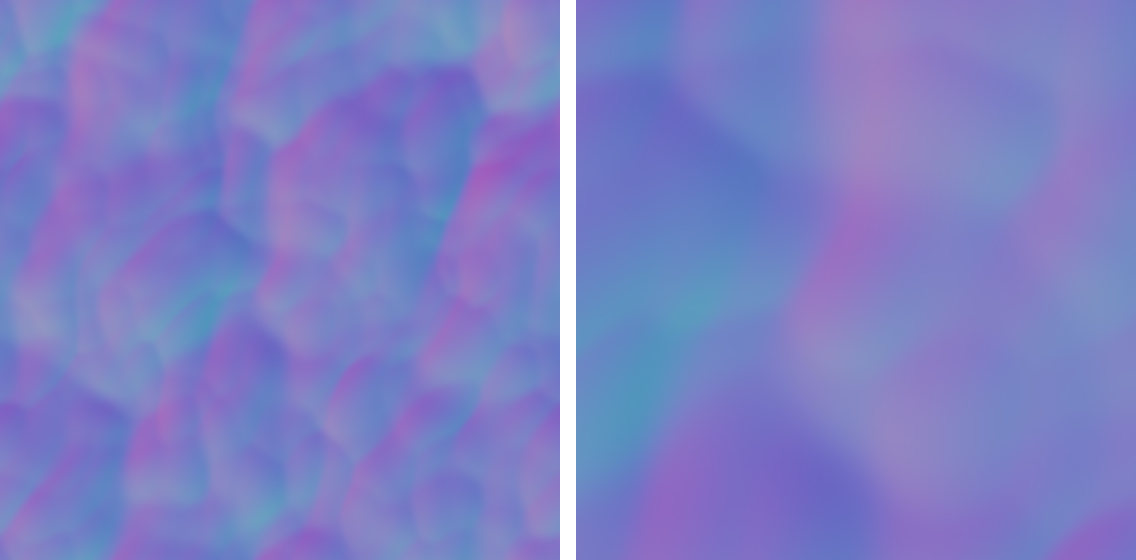
Left, the full canvas; right, a detail of the centre.
A WebGL 1 fragment shader for this texture map:

```glsl
precision highp float;
// Tiling normal map of soft rounded mounds, taller than wide, parted by creases.
// Three octaves of scattered domes, merged by a smooth maximum on a wrapping
// lattice, form a height field; its slopes tint red and green over steady blue.
uniform vec2 u_resolution;

const float TAU = 6.28318;

vec3 hash3(vec2 cell, float seed) {
  vec3 h = vec3(dot(cell, vec2(127.1, 311.7)),
                dot(cell, vec2(269.5, 183.3)),
                dot(cell, vec2(419.2, 371.9)));
  return fract(sin(h + seed * 74.7) * 43758.5453);
}

// Smooth maximum of paraboloids, one per cell; columns lean slightly right.
float domes(vec2 p, float scale, float sharpness, float seed) {
  vec2 count = vec2(4.0, 3.0) * scale;
  vec2 q = vec2(count.x * p.x - scale * p.y, count.y * p.y);
  q += 0.5; // keeps rows of creases off the canvas edges
  vec2 home = floor(q);
  float total = 0.0;
  for (int j = -1; j <= 1; j++) {
    for (int i = -1; i <= 1; i++) {
      vec2 cell = home + vec2(float(i), float(j));
      // Undo the lean when wrapping over the top or bottom edge.
      float turns = floor((cell.y + 0.5) / count.y);
      vec2 id = vec2(mod(cell.x + turns * scale + 0.5, count.x) - 0.5,
                     cell.y - turns * count.y);
      vec3 h = hash3(floor(id + 0.5), seed);
      vec2 d = q - cell - 0.5 - 0.85 * (h.xy - 0.5);
      total += exp(sharpness * (0.3 * h.z - dot(d, d)));
    }
  }
  return log(total) / sharpness;
}

float moundHeight(vec2 p) {
  // Periodic bending keeps the creases from running straight.
  p += 0.009 * sin(TAU * vec2(2.0 * p.y + p.x + 0.1, 2.0 * p.x - p.y + 0.4));
  p += 0.005 * sin(TAU * vec2(5.0 * p.y - 2.0 * p.x, 5.0 * p.x + 3.0 * p.y + 0.3));
  return domes(p, 1.0, 14.0, 1.0)
       + domes(p, 2.0, 10.0, 2.0) * 0.32
       + domes(p, 4.0, 7.0, 3.0) * 0.1;
}

void main() {
  vec2 p = gl_FragCoord.xy / u_resolution;

  // Slope by central differences.
  vec2 e = vec2(0.004, 0.0);
  vec2 slope = vec2(moundHeight(p + e.xy) - moundHeight(p - e.xy),
                    moundHeight(p + e.yx) - moundHeight(p - e.yx)) / (2.0 * e.x);
  vec2 tilt = slope * vec2(0.021, 0.0215);

  // Steeper slopes lose a little blue.
  gl_FragColor = vec4(vec2(0.485, 0.491) + tilt, 0.775 - dot(tilt, tilt), 1.0);
}
```
